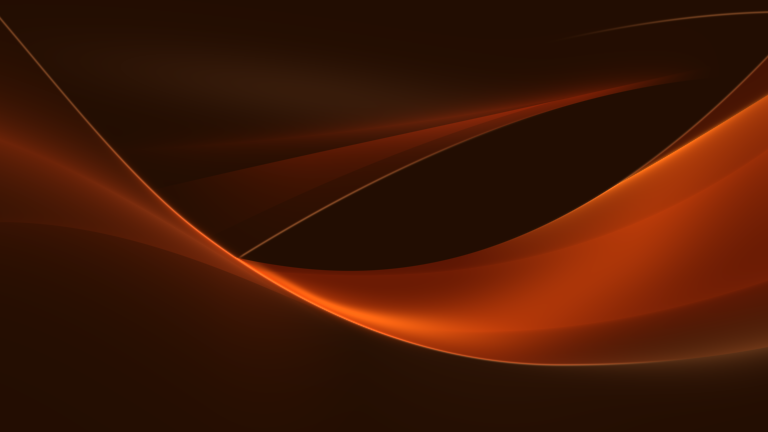
Write a WebGL 1 fragment shader that draws this background.

```glsl
precision highp float;
// Glowing amber ribbons sweeping around a dark, leaf-shaped hollow.

uniform vec2 u_resolution;

#define BASE   vec3(0.135, 0.052, 0.006)
#define RED    vec3(0.33, 0.065, 0.010)
#define ORANGE vec3(0.65, 0.200, 0.030)
#define GOLD   vec3(0.90, 0.530, 0.120)
#define TAN    vec3(0.46, 0.290, 0.170)
#define BROWN  vec3(0.08, 0.055, 0.035)
#define LINE_WIDTH 0.0026

// Signed distance above a cubic curve; ends = (x0, y0, x1, y1).
// Beyond its ends the curve continues as a straight line.
float above(vec2 p, vec4 ends, float slope0, float slope1) {
  float span = ends.z - ends.x;
  float raw = (p.x - ends.x) / span;
  float s = clamp(raw, 0.0, 1.0);
  float rise = ends.w - ends.y;
  float a = slope0 * span;
  float b = slope1 * span;
  float c2 = 3.0 * rise - 2.0 * a - b;
  float c3 = a + b - 2.0 * rise;
  float tangent = a + s * (2.0 * c2 + 3.0 * c3 * s);
  float y = ends.y + s * (a + s * (c2 + s * c3)) + (raw - s) * tangent;
  float slope = tangent / span * u_resolution.y / u_resolution.x;
  return (p.y - y) / sqrt(1.0 + slope * slope);
}

float bump(float x, float center, float width) {
  float d = (x - center) / width;
  return exp(-d * d);
}

// Glow with separate falloffs above and below a curve.
float ridge(float d, float up, float down) {
  return exp(-abs(d) / (d > 0.0 ? up : down));
}

float cover(float d) {
  float edge = 0.8 / u_resolution.y;
  return smoothstep(-edge, edge, d);
}

// Long main curve, falling from the upper left to the lower right.
float sweepCurve(vec2 p) {
  if (p.x < 0.26) return above(p, vec4(0.0, 0.958, 0.26, 0.463), -2.1, -1.35);
  if (p.x < 0.73) return above(p, vec4(0.26, 0.463, 0.73, 0.155), -1.35, 0.0);
  return above(p, vec4(0.73, 0.155, 1.0, 0.197), 0.0, 0.35);
}

// Lower edge of the hollow, rising to the right.
float bowlCurve(vec2 p) {
  if (p.x < 0.456) return above(p, vec4(0.3125, 0.402, 0.456, 0.373), -0.38, 0.0);
  return above(p, vec4(0.456, 0.373, 1.0, 0.87), 0.0, 1.85);
}

// Dim veils over the hollow.
vec3 upperVeils(vec2 p, float roof) {
  float upper = above(p, vec4(0.17, 0.653, 0.96, 0.856), 0.08, 0.40);
  float lower = above(p, vec4(0.21, 0.565, 0.77, 0.785), 0.42, 0.40);
  float inner = above(p, vec4(0.33, 0.50, 0.72, 0.765), 0.85, 0.50);
  float haze = above(p, vec4(0.10, 0.86, 0.58, 0.745), -0.25, -0.20);
  float fade = 1.0 - smoothstep(0.74, 0.94, p.x);
  float grow = smoothstep(0.10, 0.72, p.x) * fade;
  vec3 glow = BROWN * bump(haze, 0.0, 0.075) * bump(p.x, 0.40, 0.27);
  glow += RED * ridge(upper, 0.022, 0.035) * (0.10 * fade + 0.62 * grow) * smoothstep(0.05, 0.3, p.x);
  float sheet = cover(-lower) * exp(min(lower, 0.0) / 0.16);
  sheet *= 1.0 - 0.4 * cover(-inner);
  glow += RED * sheet * smoothstep(0.16, 0.42, p.x) * fade * (0.38 + 0.25 * grow);
  return glow * cover(roof);
}

// Soft folds left of the main curve.
vec3 leftFolds(vec2 p) {
  float crest = above(p, vec4(0.0, 0.676, 0.3385, 0.352), -0.65, -1.1);
  float hem = above(p, vec4(0.0, 0.486, 0.3385, 0.34), 0.0, -0.75);
  float fade = 1.0 - smoothstep(0.28, 0.48, p.x);
  vec3 glow = vec3(0.29, 0.085, 0.025) * ridge(crest, 0.075, 0.13) * (1.0 - 0.45 * cover(-hem));
  glow += TAN * 0.17 * ridge(crest, 0.012, 0.02) * smoothstep(0.04, 0.24, p.x);
  glow += RED * 0.13 * ridge(hem, 0.02, 0.09);
  return glow * fade;
}

// Bright ribbon between the main curve and the hollow.
vec3 ribbon(vec2 p, float sweep, float bowl) {
  float t = sweep / max(sweep - bowl, 0.001);
  float peak = mix(0.15, 0.82, smoothstep(0.45, 1.0, p.x));
  float warmth = bump(t, peak, 0.36) * (1.0 - 0.45 * smoothstep(0.82, 1.0, p.x));
  vec3 col = mix(vec3(0.36, 0.085, 0.012), ORANGE, warmth);
  float shade = (1.0 - smoothstep(0.0, 0.38, t)) * smoothstep(0.62, 0.92, p.x);
  col = mix(col, BASE * 1.4, 0.85 * shade);
  float highFold = above(p, vec4(0.4, 0.365, 1.0, 0.653), -0.1, 1.25);
  float lowFold = above(p, vec4(0.57, 0.236, 1.0, 0.352), -0.1, 0.6);
  col += ORANGE * 0.10 * ridge(highFold, 0.004, 0.04);
  col += ORANGE * 0.13 * ridge(lowFold, 0.035, 0.006) * smoothstep(0.5, 0.65, p.x);
  // Golden crest at the upper right, with a darker strip above it.
  float crest = above(p, vec4(0.62, 0.42, 1.0, 0.78), 0.65, 1.1);
  float right = smoothstep(0.58, 0.76, p.x);
  col *= 1.0 - 0.45 * cover(crest) * right;
  col += GOLD * right * (0.38 * ridge(crest, 0.003, 0.009) * bump(p.x, 0.85, 0.13)
    + 0.24 * ridge(crest, 0.005, 0.05));
  // Golden pool that opens out of the main curve.
  float open = smoothstep(0.40, 0.64, p.x);
  col += GOLD * 0.42 * bump(sweep, 0.012 + 0.045 * open, 0.009 + 0.026 * open) * bump(p.x, 0.46, 0.13);
  return col;
}

void main() {
  vec2 p = gl_FragCoord.xy / u_resolution;
  float sweep = sweepCurve(p);
  float bowl = bowlCurve(p);
  float roof = above(p, vec4(0.3125, 0.405, 0.911, 0.817), 1.1, 0.2);

  // Surfaces
  vec3 outside = BASE + leftFolds(p);
  outside += BROWN * 0.45 * exp(min(sweep, 0.0) / 0.14) * bump(p.x, 0.62, 0.26);
  vec3 inside = mix(ribbon(p, sweep, bowl), BASE + upperVeils(p, roof), cover(bowl));
  vec3 col = mix(outside, inside, cover(sweep));

  // Rim lights along the main curve
  float hot = smoothstep(0.08, 0.28, p.x) * (1.0 - smoothstep(0.40, 0.62, p.x));
  col += ORANGE * 0.65 * hot * ridge(sweep, 0.005, 0.008);
  col += TAN * 0.65 * bump(sweep, 0.0, LINE_WIDTH) * (1.0 - smoothstep(0.72, 0.92, p.x));
  float flare = smoothstep(0.55, 1.0, p.x);
  col += TAN * 0.48 * flare * ridge(sweep, 0.012 + 0.035 * flare, 0.008 + 0.025 * flare);

  // Fine lines around the hollow and at the upper right
  float roofFade = smoothstep(0.308, 0.318, p.x) * (1.0 - smoothstep(0.40, 0.78, p.x));
  col += TAN * 0.75 * roofFade * bump(roof, 0.0, LINE_WIDTH);
  col += TAN * 0.55 * smoothstep(0.60, 0.92, p.x) * bump(bowl, 0.0, LINE_WIDTH);
  float arc = above(p, vec4(0.716, 0.903, 1.0, 0.972), 0.40, 0.05);
  col += TAN * 0.65 * smoothstep(0.70, 0.95, p.x) * bump(arc, 0.0, LINE_WIDTH);

  gl_FragColor = vec4(col, 1.0);
}
```
